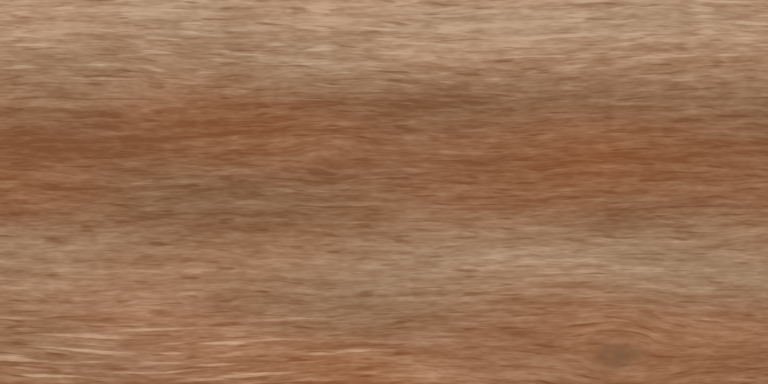
A Shadertoy shader for this texture:

```glsl
// Brown wood plank with horizontal grain: broad tonal bands set the colour,
// stretched gradient noise adds fibres, dark pores and pale flecks,
// and the grain bends around knots placed on the plank.

const vec3 DARK_BROWN = vec3(0.485, 0.315, 0.205);
const vec3 MID_BROWN  = vec3(0.590, 0.435, 0.322);
const vec3 PALE_TAN   = vec3(0.770, 0.635, 0.525);
const vec3 RED_SHIFT  = vec3(0.035, -0.012, -0.022);
const vec3 KNOT_GREY  = vec3(0.470, 0.365, 0.270);

vec2 hashGradient(vec2 cell) {
    vec3 q = fract(cell.xyx * vec3(0.1031, 0.1030, 0.0973));
    q += dot(q, q.yzx + 33.33);
    float angle = 6.2832 * fract((q.x + q.y) * q.z);
    return vec2(cos(angle), sin(angle));
}

float gradientNoise(vec2 p) {
    vec2 i = floor(p), f = p - i;
    vec2 u = f * f * f * (f * (f * 6.0 - 15.0) + 10.0);
    vec2 e = vec2(0.0, 1.0);
    float a = dot(hashGradient(i), f);
    float b = dot(hashGradient(i + e.yx), f - e.yx);
    float c = dot(hashGradient(i + e.xy), f - e.xy);
    float d = dot(hashGradient(i + e.yy), f - e.yy);
    return mix(mix(a, b, u.x), mix(c, d, u.x), u.y);
}

// Octaves of noise, each finer across the grain than along it
float fibres(vec2 p, vec2 frequency, int octaves) {
    float sum = 0.0, weight = 1.0;
    for (int i = 0; i < octaves; i++) {
        sum += weight * gradientNoise(p * frequency + float(i) * 17.3);
        frequency *= vec2(2.1, 1.75);
        weight *= 0.8;
    }
    return sum;
}

float band(float x, float center, float width) {
    float d = (x - center) / width;
    return exp(-d * d);
}

float spot(vec2 p, vec2 center, vec2 radius) {
    vec2 d = (p - center) / radius;
    return exp(-dot(d, d));
}

// Pushes the grain lines apart above and below a knot
float knotBend(vec2 p, vec2 center, vec2 radius, float strength) {
    return -strength * (p.y - center.y) * spot(p, center, radius);
}

// Light and dark bands across the plank
float plankTone(vec2 p) {
    float y = p.y + 0.05 * gradientNoise(p * vec2(1.3, 2.0) + 4.0);
    float tone = 0.36 + 0.34 * smoothstep(0.68, 0.93, y);
    tone -= 0.17 * band(y, 0.60, 0.12);
    tone += 0.17 * band(y, 0.31, 0.10);
    tone -= 0.09 * band(y, 0.43, 0.045);
    return tone + 0.22 * gradientNoise(p * vec2(1.1, 9.0) + 8.0);
}

// Thin strokes where stretched noise rises above a threshold
float strokes(vec2 p, vec2 frequency, float threshold) {
    return smoothstep(threshold, threshold + 0.25, gradientNoise(p * frequency));
}

void mainImage(out vec4 fragColor, in vec2 fragCoord) {
    vec2 p = fragCoord / iResolution.y;
    vec2 knot = vec2(1.61, 0.075), smallKnot = vec2(0.86, 0.58);

    // Grain flow
    vec2 g = p;
    g.y += 0.025 * gradientNoise(p * vec2(1.4, 3.0));
    g.y += 0.004 * gradientNoise(p * vec2(7.0, 12.0));
    g.y += knotBend(p, knot, vec2(0.13, 0.09), 0.65);
    g.y += knotBend(p, smallKnot, vec2(0.10, 0.06), 0.55);

    // Tone and fibres
    float tone = plankTone(p);
    tone += 0.22 * fibres(g, vec2(4.0, 42.0), 3);
    tone += 0.14 * fibres(g + 5.0, vec2(22.0, 105.0), 2);

    // Pale flecks, strongest along the top and the lower left
    float lowerLeft = smoothstep(0.24, 0.08, p.y) * smoothstep(1.5, 0.5, p.x);
    float fleckArea = 0.25 + 0.5 * smoothstep(0.65, 0.9, p.y) + 0.45 * lowerLeft;
    tone += 0.30 * fleckArea * strokes(g + 2.0, vec2(9.0, 82.0), 0.20);
    tone += 0.45 * lowerLeft * strokes(g + 9.0, vec2(3.5, 55.0), 0.22);

    // Dark pores and smoky streaks
    tone -= 0.20 * strokes(g + 13.0, vec2(11.0, 90.0), 0.24);
    tone -= 0.22 * spot(g, vec2(0.29, 0.51), vec2(0.22, 0.009));
    tone -= 0.10 * spot(p, vec2(0.20, 0.62), vec2(0.45, 0.05));
    tone -= 0.10 * spot(p, smallKnot, vec2(0.07, 0.03));
    tone -= 0.12 * smoothstep(0.012, 0.0, p.y);

    // Colour
    tone = clamp(tone, 0.0, 1.0);
    vec3 color = mix(DARK_BROWN, MID_BROWN, smoothstep(-0.1, 0.5, tone) * 1.05);
    color = mix(color, PALE_TAN, smoothstep(0.3, 1.05, tone));
    float redness = 0.9 * gradientNoise(p * vec2(1.6, 5.0) + 21.0);
    redness += 0.6 * smoothstep(0.28, 0.08, p.y) + 0.5 * band(p.y, 0.62, 0.12);
    color += RED_SHIFT * (redness - 0.2);

    // Knot with faint rings
    vec2 k = (p - knot) / vec2(0.075, 0.045);
    float radius = length(k) + 0.35 * gradientNoise(p * vec2(18.0, 30.0));
    float rings = 0.5 + 0.5 * sin(radius * 13.0);
    float inside = smoothstep(1.3, 0.2, radius);
    color = mix(color, KNOT_GREY, inside * (0.25 + 0.35 * rings));

    fragColor = vec4(clamp(color, 0.0, 1.0), 1.0);
}
```
